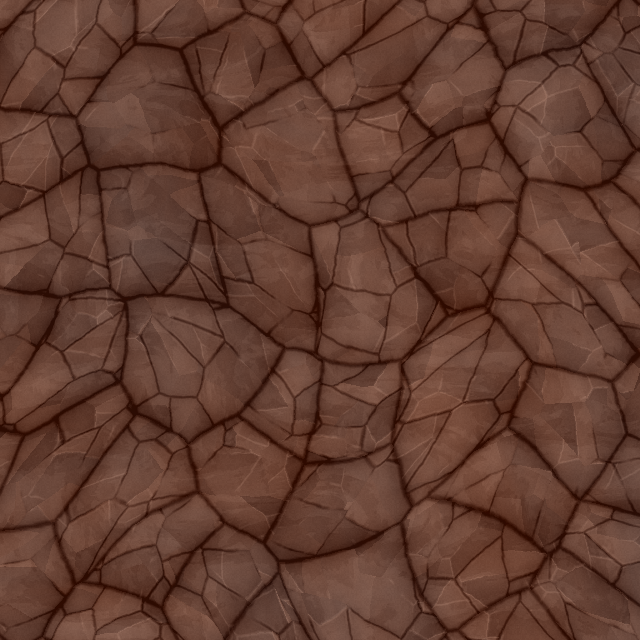
A Shadertoy shader for this texture:

```glsl
// Cracked red-brown rock: nested cellular layers give plates, hairline
// cracks inside each plate and flat chipped facets with pale ridges.
// Layered sines bend the cracks and lay weathered patches on the stone.

vec2 hash2(vec2 p) {
    vec3 q = fract(p.xyx * vec3(0.1031, 0.1030, 0.0973));
    q += dot(q, q.yzx + 33.33);
    return fract((q.xx + q.yz) * q.zy);
}

mat2 turn(float a) {
    return mat2(cos(a), sin(a), -sin(a), cos(a));
}

// Rotated sines, each octave bending the next; roughly -0.8 to 0.8
float layers(vec2 p) {
    float sum = 0.0, amp = 0.5;
    for (int i = 0; i < 6; i++) {
        p = turn(0.65) * p * 1.75 + 1.3;
        p += 0.65 * sin(p.yx * 1.1 + float(i));
        sum += amp * sin(p.x) * sin(p.y);
        amp *= 0.64;
    }
    return sum;
}

// x: distance to the border, y: cell id, zw: offset from the cell point
vec4 cells(vec2 p) {
    vec2 base = floor(p), f = p - base, nearest = vec2(0.0);
    float best = 9.0, id = 0.0, border = 9.0;
    for (int j = -1; j <= 1; j++)
    for (int i = -1; i <= 1; i++) {
        vec2 g = vec2(i, j);
        vec2 r = g + 0.04 + 0.92 * hash2(base + g) - f;
        if (dot(r, r) < best) {
            best = dot(r, r);
            nearest = r;
            id = hash2(base + g + 71.7).x;
        }
    }
    for (int j = -2; j <= 2; j++)
    for (int i = -2; i <= 2; i++) {
        vec2 g = vec2(i, j);
        vec2 r = g + 0.04 + 0.92 * hash2(base + g) - f;
        vec2 across = r - nearest;
        if (dot(across, across) > 0.0001)
            border = min(border, dot(0.5 * (nearest + r), normalize(across)));
    }
    return vec4(border, id, -nearest);
}

void mainImage(out vec4 fragColor, in vec2 fragCoord) {
    vec2 uv = fragCoord / iResolution.y;
    float px = 1.0 / iResolution.y;

    // Bend the plane: broad sway for uneven plate sizes, then ragged edges
    vec2 p = uv + 0.035 * sin(uv.yx * vec2(9.0, 11.0) + vec2(0.7, 2.1));
    p += 0.006 * vec2(layers(uv * 9.0), layers(uv * 9.0 + 40.0));

    // Each layer is turned and shifted by the id of the one that holds it
    vec4 plate = cells(p * 6.0 + 3.0);
    vec2 q = turn(plate.y * 6.28) * p;
    vec4 shard = cells(q * vec2(10.0, 14.0) + plate.y * 90.0);
    vec4 facet = cells(turn(shard.y * 6.28) * p * vec2(9.0, 15.0) + shard.y * 70.0);
    float plateEdge = plate.x / 6.0;
    float shardEdge = shard.x / 12.0;
    float ridgeEdge = facet.x / 12.0;

    float patches = layers(uv * vec2(8.0, 13.0));
    float fine = layers(uv * 45.0 + 9.0);
    float broad = layers(uv * 3.0 + 5.0);

    // Flat faces, each with its own tone and slope
    float tone = 0.69 + 0.10 * (plate.y - 0.5) + 0.20 * (facet.y - 0.5);
    tone += 0.12 * dot(plate.zw, vec2(-0.5, 0.8));
    tone += 0.14 * dot(facet.zw, turn(facet.y * 40.0) * vec2(1.0, 0.0));

    // Weathered pale and dark patches, mottling and grain
    tone += 0.08 * smoothstep(0.10, 0.20, patches + 0.25 * fine);
    tone -= 0.10 * smoothstep(0.14, 0.24, -patches + 0.30 * fine);
    tone += 0.05 * fine + 0.06 * broad;
    tone += 0.07 * (hash2(floor(uv * 512.0)).x - 0.5);

    // Thin worn ridges between facets
    float worn = smoothstep(0.0, 0.3, layers(uv * 10.0 + 21.0) + 0.08);
    tone += 0.20 * worn * (1.0 - smoothstep(0.0003, 0.0010 + px, ridgeEdge));

    // Hairline cracks, deep in some plates and fading out in others
    float depth = smoothstep(-0.25, 0.25, layers(uv * 5.0 + 60.0) + 0.6 * (plate.y - 0.4));
    float hair = 1.0 - smoothstep(0.0004, 0.0016 + px, shardEdge);
    tone += 0.10 * depth * worn * smoothstep(0.002, 0.004, shardEdge)
          * (1.0 - smoothstep(0.004, 0.007, shardEdge));
    tone -= depth * (0.17 * exp(-shardEdge / 0.007) + 0.36 * hair);

    // Wide shaded grooves with a dark core between plates
    float width = 0.0040 + 0.0025 * broad;
    tone -= 0.36 * exp(-plateEdge / 0.014);
    tone -= 0.36 * (1.0 - smoothstep(0.0008, width + px, plateEdge));

    // Dark umber to dusty rose, drifting between rust and grey
    vec3 color = mix(vec3(0.21, 0.08, 0.04), vec3(0.53, 0.38, 0.32), clamp(tone, -0.12, 1.15));
    float rust = broad + 0.6 * (facet.y - 0.5) - 0.4 * patches;
    color += vec3(0.016, -0.008, -0.020) * rust;
    fragColor = vec4(color, 1.0);
}
```
